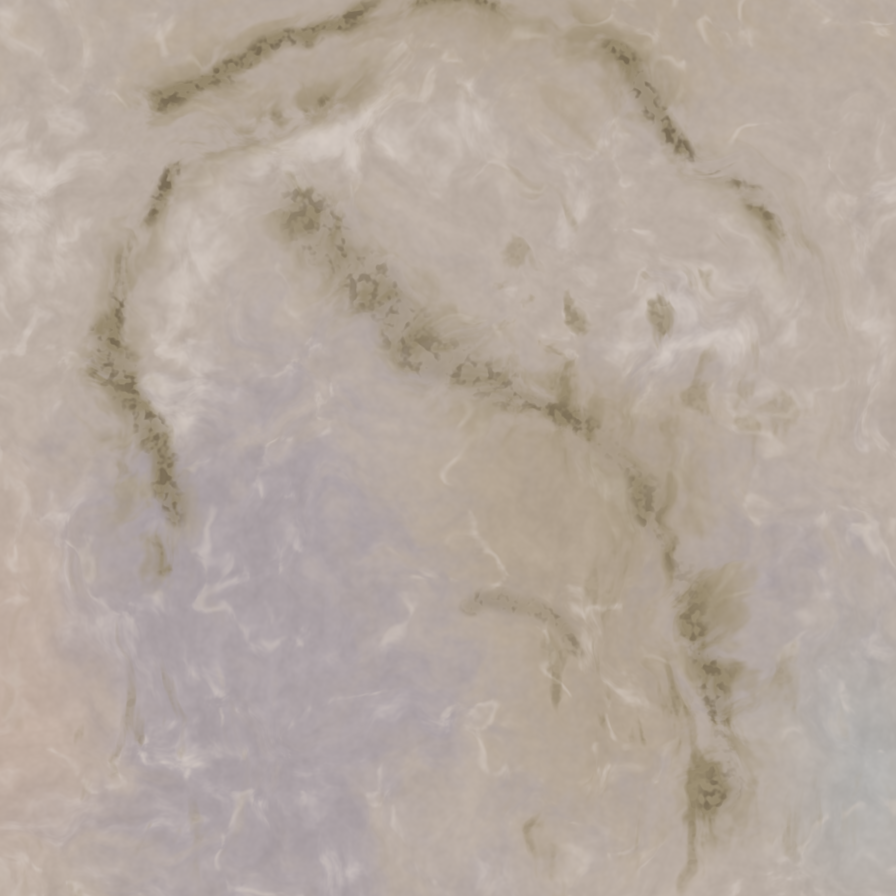
A WebGL 2 fragment shader for this texture:

```glsl
#version 300 es
precision highp float;
// Pale swirled marble: cream and lilac clouds, arching olive veins and fine milky threads.
uniform vec2 u_resolution;
out vec4 fragColor;

const vec3 CREAM = vec3(0.735, 0.685, 0.645);
const vec3 MILK  = vec3(0.815, 0.775, 0.745);
const vec3 LILAC = vec3(0.675, 0.637, 0.650);
const vec3 TAN   = vec3(0.690, 0.630, 0.555);
const vec3 BLUSH = vec3(0.760, 0.680, 0.630);
const vec3 MIST  = vec3(0.680, 0.690, 0.695);
const vec3 OLIVE = vec3(0.565, 0.510, 0.395);
const vec3 UMBER = vec3(0.390, 0.335, 0.255);

vec2 gradientAt(vec2 cell) {
  vec3 q = fract(cell.xyx * vec3(0.1031, 0.1030, 0.0973));
  q += dot(q, q.yzx + 33.33);
  float angle = 6.2832 * fract((q.x + q.y) * q.z);
  return vec2(cos(angle), sin(angle));
}

float gradientNoise(vec2 p) {
  vec2 i = floor(p), f = p - i;
  vec2 w = f * f * f * (f * (f * 6.0 - 15.0) + 10.0);
  vec2 e = vec2(1.0, 0.0);
  float low = mix(dot(gradientAt(i), f), dot(gradientAt(i + e), f - e), w.x);
  float high = mix(dot(gradientAt(i + e.yx), f - e.yx), dot(gradientAt(i + 1.0), f - 1.0), w.x);
  return 1.4 * mix(low, high, w.y);
}

float fbm(vec2 p, int octaves) {
  float sum = 0.0, gain = 0.55;
  for (int k = 0; k < octaves; k++) {
    sum += gain * gradientNoise(p);
    p = mat2(1.6, 1.2, -1.2, 1.6) * p + 7.3;
    gain *= 0.55;
  }
  return sum;
}

float blob(vec2 p, vec2 center, vec2 size) {
  vec2 q = (p - center) / size;
  return exp(-dot(q, q));
}

float segmentDistance(vec2 p, vec2 a, vec2 b) {
  vec2 d = b - a;
  return length(p - a - d * clamp(dot(p - a, d) / dot(d, d), 0.0, 1.0));
}

// Arc spanning from one angle to another, in radians.
float arcDistance(vec2 p, vec2 center, float radius, float from, float to) {
  float mid = 0.5 * (from + to), span = 0.5 * (to - from);
  vec2 q = mat2(cos(mid), -sin(mid), sin(mid), cos(mid)) * (p - center);
  q.y = abs(q.y);
  if (atan(q.y, q.x) < span) return abs(length(q) - radius);
  return length(q - radius * vec2(cos(span), sin(span)));
}

float band(float dist, float width) {
  return 1.0 - smoothstep(0.15 * width, width, dist);
}

// Coordinates across and along an arch with straight legs.
vec2 archCoords(vec2 p, vec2 center) {
  vec2 q = p - center;
  float rise = max(q.y, 0.0);
  float along = atan(abs(q.x), rise + 1e-4) * 0.4 - min(q.y, 0.0);
  return vec2(length(vec2(q.x, rise)), along * sign(q.x));
}

void main() {
  vec2 uv = gl_FragCoord.xy / u_resolution.y;
  vec2 drift = vec2(fbm(uv * 4.0 + 3.1, 4), fbm(uv * 4.0 + 19.7, 4));
  vec2 p = uv + 0.055 * drift;

  // Noise layers
  vec2 arch = archCoords(p, vec2(0.46, 0.55));
  float flow = fbm(arch * vec2(22.0, 7.0) + 5.0, 4) * smoothstep(0.03, 0.18, arch.x);
  float cloud = fbm(p * 5.0 + 1.5 * drift + 11.0, 5);
  float mottle = fbm(uv * 24.0 + 2.0 * drift, 4);
  float grain = fbm(uv * 85.0 + 4.0, 2);

  // Broad colour clouds
  float lilac = blob(p, vec2(0.30, 0.26), vec2(0.25, 0.42)) + 0.45 * blob(p, vec2(0.85, 0.40), vec2(0.2, 0.3));
  float tan_ = blob(p, vec2(0.64, 0.46), vec2(0.20, 0.16)) + 0.75 * blob(p, vec2(0.55, 0.98), vec2(0.55, 0.16));
  tan_ += 0.8 * blob(p, vec2(0.66, 0.20), vec2(0.16, 0.18));
  vec3 color = mix(CREAM, LILAC, smoothstep(0.15, 0.95, lilac + 0.7 * cloud));
  color = mix(color, TAN, 0.85 * smoothstep(0.2, 0.95, tan_ + 0.6 * flow + 0.4 * mottle));
  color = mix(color, BLUSH, 0.8 * blob(p, vec2(0.0, 0.22), vec2(0.10, 0.22)));
  color = mix(color, MIST, 0.7 * blob(p, vec2(0.97, 0.14), vec2(0.10, 0.15)));

  // Milky patches and thin threads
  float milk = band(arcDistance(p, vec2(0.47, 0.57), 0.285, 1.4, 3.3), 0.075) * 0.6;
  milk += 0.7 * blob(p, vec2(0.05, 0.76), vec2(0.08, 0.10)) + 0.35 * blob(p, vec2(0.85, 0.65), vec2(0.2, 0.15));
  color = mix(color, MILK, 0.85 * smoothstep(0.15, 0.85, milk + 0.75 * cloud + 0.5 * mottle));
  float thread = 1.0 - smoothstep(0.0, 0.07, abs(fbm(p * 6.0 + 31.0, 4)));
  color = mix(color, MILK, 0.45 * thread * smoothstep(-0.15, 0.35, mottle + flow));

  // Olive veins: two arches, a diagonal and its falling arc, and a small hook
  float arches = min(arcDistance(p, vec2(0.46, 0.58), 0.34, 1.75, 3.80),
                     arcDistance(p, vec2(0.46, 0.56), 0.43, 0.35, 2.35));
  float leg = segmentDistance(p, vec2(0.115, 0.64), vec2(0.20, 0.42));
  float fall = arcDistance(p, vec2(0.46, 0.22), 0.345, -0.35, 1.35);
  float diagonal = segmentDistance(p, vec2(0.32, 0.77), vec2(0.54, 0.56));
  float hook = arcDistance(p, vec2(0.56, 0.25), 0.075, 0.4, 2.1);
  float patchy = smoothstep(-0.25, 0.25, gradientNoise(arch * vec2(5.0, 9.0) + 2.0) + 0.5 * mottle);
  float vein = max(band(arches, 0.017) * patchy, band(leg, 0.025) * 0.9);
  vein = max(vein, band(fall, 0.024) * mix(0.25, 0.8, patchy));
  vein = max(vein, max(band(diagonal, 0.040) * 0.6, band(hook, 0.018) * 0.55));
  float halo = max(band(min(arches, leg), 0.05), band(min(diagonal, fall), 0.085));

  // Short flow-aligned wisps beside the veins
  float wispZone = blob(p, vec2(0.70, 0.64), vec2(0.20, 0.18)) + blob(p, vec2(0.68, 0.16), vec2(0.22, 0.20));
  wispZone += 0.7 * blob(p, vec2(0.12, 0.16), vec2(0.12, 0.2));
  float wisp = wispZone * smoothstep(0.16, 0.48, flow + 0.25 * mottle);
  float stain = 0.5 * halo * smoothstep(-0.3, 0.4, mottle + flow) + 0.6 * wisp + 0.55 * vein;
  color = mix(color, OLIVE, clamp(stain, 0.0, 0.85));
  float speckle = smoothstep(-0.05, 0.4, grain + 0.5 * mottle);
  color = mix(color, UMBER, 0.65 * speckle * clamp(vein + 0.4 * wisp, 0.0, 1.0));

  // Fine surface tone
  color += 0.045 * mottle + 0.022 * grain + 0.025 * flow;
  fragColor = vec4(clamp(color, 0.0, 1.0), 1.0);
}
```
